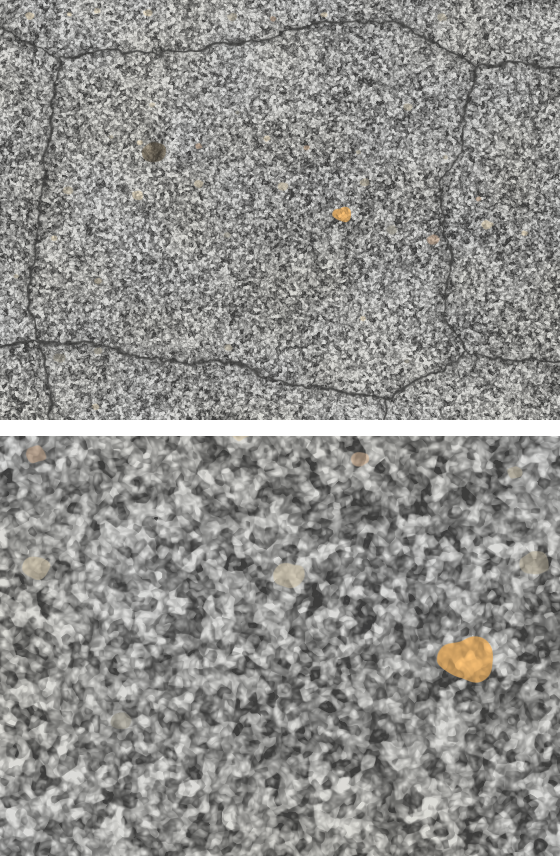
Top, the full canvas; bottom, a detail of the centre.
This texture is drawn by a Shadertoy shader. Its source:

```glsl
// Weathered grey concrete: fine angular grit, a few pebbles and winding cracks.
#define GRAIN_SCALE 116.0
#define GRIT_SCALE 195.0
#define GRAIN_CONTRAST 0.455
#define GRIT_CONTRAST 0.31
#define PATCH_CONTRAST 0.165
#define MEAN_GREY 0.577
#define CRACK_WIDTH 0.0021
#define CRACK_WANDER 0.020
#define PEBBLE_CELL 0.10
#define PEBBLE_SHARE 0.24

vec2 hash2(vec2 p) {
    vec3 q = fract(p.xyx * vec3(0.1031, 0.1030, 0.0973));
    q += dot(q, q.yzx + 33.33);
    return fract((q.xx + q.yz) * q.zy);
}

float noise(vec2 p) {
    vec2 i = floor(p), f = fract(p);
    f = f * f * (3.0 - 2.0 * f);
    return mix(mix(hash2(i).x, hash2(i + vec2(1, 0)).x, f.x),
               mix(hash2(i + vec2(0, 1)).x, hash2(i + vec2(1, 1)).x, f.x), f.y);
}

float fbm(vec2 p) {
    float sum = 0.0, weight = 0.5;
    for (int i = 0; i < 4; i++) {
        sum += weight * noise(p);
        p = mat2(1.6, 1.2, -1.2, 1.6) * p + 7.3;
        weight *= 0.5;
    }
    return sum / 0.9375;
}

// Soft Voronoi cells: randomly turned shards with own brightness and dim gaps
float shards(vec2 p) {
    vec2 cell = floor(p);
    float sum = 0.0, total = 0.0;
    for (int y = -1; y <= 1; y++)
    for (int x = -1; x <= 1; x++) {
        vec2 id = cell + vec2(x, y);
        vec2 d = id + hash2(id + 50.0) - p;
        vec2 look = hash2(id + 311.0);
        float turn = 3.1416 * look.y;
        float along = dot(d, vec2(cos(turn), sin(turn)));
        float dist2 = 1.9 * dot(d, d) - 1.3 * along * along;
        float weight = exp(-10.0 * dist2);
        sum += weight * look.x;
        total += weight;
    }
    return sum / max(total, 1e-6) + 0.3 * (total - 0.294);
}

float segment(vec2 p, vec2 a, vec2 b) {
    vec2 ab = b - a;
    float t = clamp(dot(p - a, ab) / dot(ab, ab), 0.0, 1.0);
    return length(p - a - ab * t);
}

float path(vec2 p, vec2 pts[8]) {
    float d = 9.0;
    for (int i = 0; i < 7; i++) d = min(d, segment(p, pts[i], pts[i + 1]));
    return d;
}

// Distance to the net of cracks that frames one slab
float cracks(vec2 p) {
    vec2 top[8] = vec2[8](vec2(-0.05, 0.96), vec2(0.13, 0.865), vec2(0.31, 0.87),
        vec2(0.52, 0.885), vec2(0.85, 0.953), vec2(0.98, 0.935), vec2(1.128, 0.84), vec2(1.4, 0.846));
    vec2 base[8] = vec2[8](vec2(-0.05, 0.17), vec2(0.09, 0.193), vec2(0.26, 0.17),
        vec2(0.38, 0.13), vec2(0.50, 0.147), vec2(0.66, 0.097), vec2(0.917, 0.05), vec2(1.111, 0.149));
    vec2 left[8] = vec2[8](vec2(0.13, 0.865), vec2(0.115, 0.65), vec2(0.10, 0.50),
        vec2(0.08, 0.39), vec2(0.066, 0.29), vec2(0.09, 0.193), vec2(0.11, 0.09), vec2(0.13, -0.05));
    vec2 right[8] = vec2[8](vec2(1.128, 0.84), vec2(1.094, 0.65), vec2(1.05, 0.566),
        vec2(1.068, 0.43), vec2(1.059, 0.25), vec2(1.111, 0.149), vec2(1.22, 0.135), vec2(1.4, 0.13));
    float d = min(min(path(p, top), path(p, base)), min(path(p, left), path(p, right)));
    return min(d, segment(p, vec2(0.917, 0.05), vec2(0.912, -0.05)));
}

// Coverage of one lumpy pebble
float pebble(vec2 p, vec2 centre, float radius, float aa) {
    vec2 d = p - centre;
    float lumps = noise(d / radius * 1.3 + centre * 90.0) - 0.5;
    float dist = length(d * vec2(0.9, 1.15)) - radius * (1.0 + 0.4 * lumps);
    return 1.0 - smoothstep(-aa, aa, dist);
}

void mainImage(out vec4 fragColor, in vec2 fragCoord) {
    vec2 p = fragCoord / iResolution.y;
    float aa = 1.0 / iResolution.y;

    // Grit over broad stains and small clusters
    float grain = shards(p * GRAIN_SCALE) - 0.5;
    float grit = shards(p * GRIT_SCALE + 37.0) - 0.5;
    float stain = fbm(p * 4.5 + 3.0) - 0.5;
    float cluster = fbm(p * 24.0 + 11.0) - 0.5;
    float grey = MEAN_GREY + GRAIN_CONTRAST * grain + GRIT_CONTRAST * grit
               + PATCH_CONTRAST * (stain + cluster);
    grey = clamp(grey, 0.24, 0.86);
    float warmth = noise(p * 9.0 + 70.0) - 0.5;
    vec3 color = grey * (vec3(1.0, 1.0, 0.985) + warmth * vec3(0.012, 0.004, -0.02));

    // Scattered pebbles, one at most in each grid cell
    vec2 id = floor(p / PEBBLE_CELL);
    vec2 pick = hash2(id + 17.0), tone = hash2(id + 83.0);
    vec2 centre = (id + 0.25 + 0.5 * hash2(id + 5.0)) * PEBBLE_CELL;
    float radius = PEBBLE_CELL * mix(0.05, 0.13, pick.y * pick.y);
    vec3 stone = mix(vec3(0.56, 0.55, 0.51), vec3(0.80, 0.75, 0.65), tone.x);
    stone = mix(stone, vec3(0.76, 0.62, 0.52), 0.6 * step(0.85, tone.y));
    float shade = 1.0 + 0.25 * grain + 0.15 * grit;
    color = mix(color, stone * shade, 0.8 * step(pick.x, PEBBLE_SHARE) * pebble(p, centre, radius, aa));

    // Two larger stones: brown and ochre
    color = mix(color, vec3(0.47, 0.43, 0.36) * (shade + cluster), 0.8 * pebble(p, vec2(0.365, 0.64), 0.026, aa));
    color = mix(color, vec3(0.80, 0.62, 0.38) * shade, pebble(p, vec2(0.816, 0.49), 0.020, aa));

    // Cracks with a ragged dark core and a faint dirty rim
    vec2 bend = vec2(fbm(p * 13.0 + 20.0), fbm(p * 13.0 + 60.0)) - 0.5;
    vec2 jag = vec2(noise(p * 75.0), noise(p * 75.0 + 40.0)) - 0.5;
    vec2 warped = p + CRACK_WANDER * (2.0 * bend + 0.45 * jag);
    float dist = cracks(warped);
    float hair = segment(warped, vec2(0.448, 1.05), vec2(0.445, 0.89));
    float width = CRACK_WIDTH * mix(0.3, 1.7, noise(p * 28.0 + 9.0));
    float core = 1.0 - smoothstep(width - aa, width + 1.5 * aa, dist);
    float thread = 1.0 - smoothstep(0.0, 2.0 * aa + 0.001, hair);
    color *= 1.0 - 0.22 * exp(-dist / 0.009);
    color = mix(color, vec3(0.23, 0.23, 0.225), max(0.8 * core, 0.45 * thread));

    fragColor = vec4(color, 1.0);
}
```
